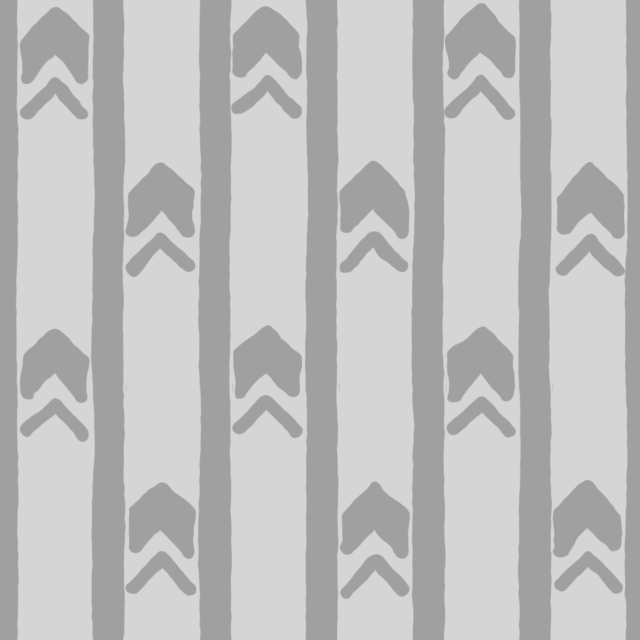
Give the GLSL for this pattern, as a Shadertoy shader.

```glsl
#define LANES 6.0
#define ROW_PITCH 3.0
#define ROW_SHIFT 1.46
#define STRIPE_HALF 0.146
#define BRUSH 0.062
#define EDGE_WOBBLE 0.036
#define SHAPE_WOBBLE 0.036
#define JITTER 0.06
#define PAPER vec3(0.836)
#define INK vec3(0.628)
#define SMUDGE vec3(0.74)

float hash(vec2 p) {
    vec3 q = fract(p.xyx * vec3(0.1031, 0.1030, 0.0973));
    q += dot(q, q.yzx + 33.33);
    return fract((q.x + q.y) * q.z);
}

// Value noise in -0.5..0.5 that wraps every period cells
float noise(vec2 p, float period, float seed) {
    vec2 i = floor(p), f = fract(p);
    f = f * f * (3.0 - 2.0 * f);
    vec2 a = mod(i, period) + seed, b = mod(i + 1.0, period) + seed;
    return mix(mix(hash(a), hash(vec2(b.x, a.y)), f.x),
               mix(hash(vec2(a.x, b.y)), hash(b), f.x), f.y) - 0.5;
}

// Coarse bends plus fine bristle roughness
float handDrawn(vec2 p, float seed) {
    return noise(p * 5.0, LANES * 5.0, seed)
         + 0.35 * noise(p * 16.0, LANES * 16.0, seed + 7.0);
}

// Stripe edge: a bend shared by all lanes, with a little of its own
float edgeWobble(float y, float lane, float seed) {
    float shared = noise(vec2(0.5, y * 1.5), LANES * 1.5, seed);
    float own = noise(vec2(lane * 4.0, y * 4.0), LANES * 4.0, seed + 3.0);
    float rough = noise(vec2(lane * 14.0, y * 14.0), LANES * 14.0, seed + 5.0);
    return EDGE_WOBBLE * (shared + 0.35 * own + 0.25 * rough);
}

float segment(vec2 p, vec2 a, vec2 b) {
    vec2 pa = p - a, ba = b - a;
    return length(pa - ba * clamp(dot(pa, ba) / dot(ba, ba), 0.0, 1.0));
}

float quad(vec2 p, vec2 v[4]) {
    float d = 1e3, s = 1.0;
    for (int i = 0, j = 3; i < 4; j = i, i++) {
        d = min(d, segment(p, v[i], v[j]));
        vec2 e = v[j] - v[i], w = p - v[i];
        bvec3 c = bvec3(p.y >= v[i].y, p.y < v[j].y, e.x * w.y > e.y * w.x);
        if (all(c) || all(not(c))) s = -s;
    }
    return s * d;
}

// Solid arrowhead over a thin chevron, y pointing down
float arrow(vec2 p, vec2 id) {
    float side = step(0.0, p.x);
    vec2 sideId = id + vec2(20.0 + 10.0 * side, 11.0);
    float foot = JITTER * (hash(sideId) - 0.5);
    float shoulder = JITTER * (hash(sideId + 41.0) - 0.5);
    float tail = JITTER * (hash(sideId + 73.0) - 0.5);
    float tip = JITTER * (hash(id + 97.0) - 0.5);
    p.x = abs(p.x);

    vec2 footPos = vec2(0.25, 0.68 + foot);
    vec2 corners[4] = vec2[4](vec2(0.0, 0.11 + 0.6 * tip),
        vec2(0.252, 0.36 + shoulder), footPos, vec2(0.0, 0.41));
    float head = quad(p, corners) - BRUSH;
    head = min(head, length(p - footPos) - BRUSH - 0.005);
    float chevron = segment(p, vec2(0.0, 0.78), vec2(0.26, 1.045 + tail)) - BRUSH;
    return min(head, chevron);
}

void mainImage(out vec4 fragColor, in vec2 fragCoord) {
    vec2 uv = fragCoord / iResolution.xy;
    vec2 p = vec2(uv.x, 1.0 - uv.y) * LANES;
    float px = LANES / iResolution.y;

    // Lane between two stripes
    float laneX = p.x - 0.016;
    float lane = mod(floor(laneX), LANES);
    float x = fract(laneX);

    // Stripes
    float leftEdge = STRIPE_HALF + edgeWobble(p.y, lane, 2.0);
    float rightEdge = 1.0 - STRIPE_HALF + edgeWobble(p.y, lane, 60.0);
    float d = min(x - leftEdge, rightEdge - x);

    // Arrows, staggered on alternate lanes
    float rowY = p.y - ROW_SHIFT * mod(lane, 2.0) + 0.3;
    float row = floor(rowY / ROW_PITCH);
    vec2 id = vec2(lane, mod(row, LANES / ROW_PITCH));
    vec2 local = vec2(x - 0.5, rowY - row * ROW_PITCH - 0.3);
    local += SHAPE_WOBBLE * vec2(handDrawn(p, 13.0), handDrawn(p, 31.0));
    local -= 0.03 * (vec2(hash(id + 5.0), hash(id + 17.0)) - 0.5);
    d = min(d, arrow(local, id));

    // Faint brush ticks beside the stripes
    vec2 tick = abs(vec2(x - 0.166, p.y - 3.63)) - vec2(0.004, 0.03);
    float smudge = step(0.5, lane) * smoothstep(px, -px, max(tick.x, tick.y));

    vec3 color = mix(PAPER, SMUDGE, smudge);
    color = mix(color, INK, smoothstep(px, -px, d) );
    fragColor = vec4(color, 1.0);
}
```
